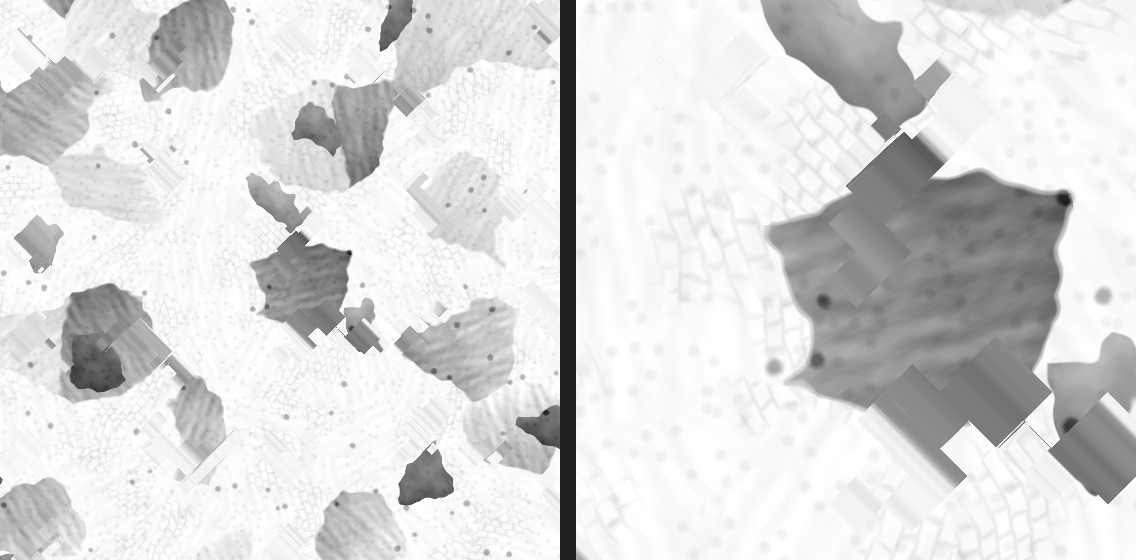
Left, the full canvas; right, a detail of the centre.
This texture is drawn by a WebGL 1 fragment shader. Its source:

```glsl
precision highp float;
uniform vec2 u_resolution;

// Pale plaster broken by jagged grey rock patches and small dark shards.
// Warped cellular noise cuts the patches, layered sines carve their relief,
// and frozen diagonal coordinates smear parts into stepped streaks.

float hash(vec2 p) {
  return fract(sin(dot(p, vec2(127.1, 311.7))) * 43758.5);
}

// Layered, rotated sines, roughly -1 to 1.
float swell(vec2 p) {
  float sum = 0.0, amp = 0.5;
  for (int i = 0; i < 5; i++) {
    sum += amp * sin(p.x + 1.3 * sin(p.y));
    p = mat2(1.2, 1.4, -1.4, 1.2) * p + 1.7;
    amp *= 0.55;
  }
  return sum;
}

// Staircase with narrow smooth risers.
vec2 stair(vec2 x) {
  return floor(x) + smoothstep(0.47, 0.53, fract(x));
}

// Two nearest cell ids; returns nearest distance and gap to the second.
vec2 cells(vec2 x, out vec2 near, out vec2 next) {
  float d1 = 9.0, d2 = 9.0;
  near = next = floor(x);
  for (int j = -1; j <= 1; j++) {
    for (int i = -1; i <= 1; i++) {
      vec2 id = floor(x) + vec2(float(i), float(j));
      vec2 jitter = 0.1 + 0.8 * vec2(hash(id), hash(id + 57.3));
      float d = distance(x, id + jitter);
      if (d < d1) {
        d2 = d1; next = near;
        d1 = d; near = id;
      } else if (d < d2) {
        d2 = d; next = id;
      }
    }
  }
  return vec2(d1, d2 - d1);
}

// Evenly spread random rank of a cell, used to choose its material.
float rank(vec2 id) {
  return fract(dot(id, vec2(0.755, 0.57)) + 0.3 * hash(id + 11.0));
}

// Tone of one large patch: plaster, rock or a faint blend of both.
float patchTone(vec2 id, vec2 p, vec2 local) {
  float angle = 6.283 * hash(id + 7.0);
  mat2 turn = mat2(cos(angle), sin(angle), -sin(angle), cos(angle));
  vec2 q = turn * p;
  vec2 grain = q * vec2(30.0, 110.0);
  float folds = swell(grain) - swell(grain + 0.5);

  float rock = mix(0.54, 0.8, hash(id + 3.0));
  rock += 0.2 * (turn * local).x + 0.1 * folds;

  // Worn rows of small bricks pressed into the plaster.
  vec2 brick = q * vec2(50.0, 85.0) + 0.8 * swell(p * 25.0);
  brick.x += 0.5 * floor(brick.y);
  vec2 side = abs(fract(brick) - 0.5);
  float joint = smoothstep(0.3, 0.5, max(side.x, side.y));
  float wear = smoothstep(-0.1, 0.6, swell(p * 30.0 + id * 5.0));
  float plaster = 0.985 + 0.03 * folds - 0.07 * joint * wear;

  float r = rank(id);
  float cover = r < 0.15 ? 1.0 : (r < 0.24 ? 0.35 : 0.0);
  return mix(plaster, rock, cover);
}

void main() {
  vec2 p = gl_FragCoord.xy / u_resolution;

  // Smear diamond-edged regions along one diagonal.
  vec2 diagonal = vec2(p.x + p.y, p.x - p.y);
  float smear = smoothstep(0.5, 0.56, swell(stair(diagonal * 30.0) * 0.45));
  diagonal.y = mix(diagonal.y, stair(diagonal * 8.0).y / 8.0, smear);
  p = 0.5 * vec2(diagonal.x + diagonal.y, diagonal.x - diagonal.y);

  // Large patches with ragged outlines.
  vec2 warped = p + 0.03 * vec2(swell(p * 18.0), swell(p * 18.0 + 40.0));
  vec2 x = warped * 7.0 + 3.0;
  vec2 a, b;
  vec2 cell = cells(x, a, b);
  float inner = patchTone(a, p, x - a - 0.5);
  float outer = patchTone(b, p, x - b - 0.5);
  float tone = mix(outer, inner, 0.5 + 0.5 * smoothstep(0.0, 0.03, cell.y));

  // Small dark shards.
  x = warped * 15.0 + 20.0;
  cell = cells(x, a, b);
  float shard = step(rank(a), 0.04) * smoothstep(0.0, 0.06, cell.y);
  float shardTone = mix(0.32, 0.7, hash(a + 5.0)) + 0.2 * (x.y - a.y - 0.5);
  tone = mix(tone, shardTone + 0.06 * swell(p * 90.0), shard);

  // Sparse pits and fine pocks.
  cell = cells(p * 28.0, a, b);
  float pit = 1.0 - smoothstep(0.06, 0.2, cell.x + 0.05 * swell(p * 120.0));
  tone -= 0.28 * pit * step(0.9, hash(a + 9.0));
  cell = cells(p * 75.0, a, b);
  float pock = 1.0 - smoothstep(0.1, 0.4, cell.x);
  tone -= 0.05 * pock * step(0.65, hash(a + 2.0));

  tone -= 0.025 * smear;
  gl_FragColor = vec4(vec3(clamp(tone, 0.0, 1.0)), 1.0);
}
```
